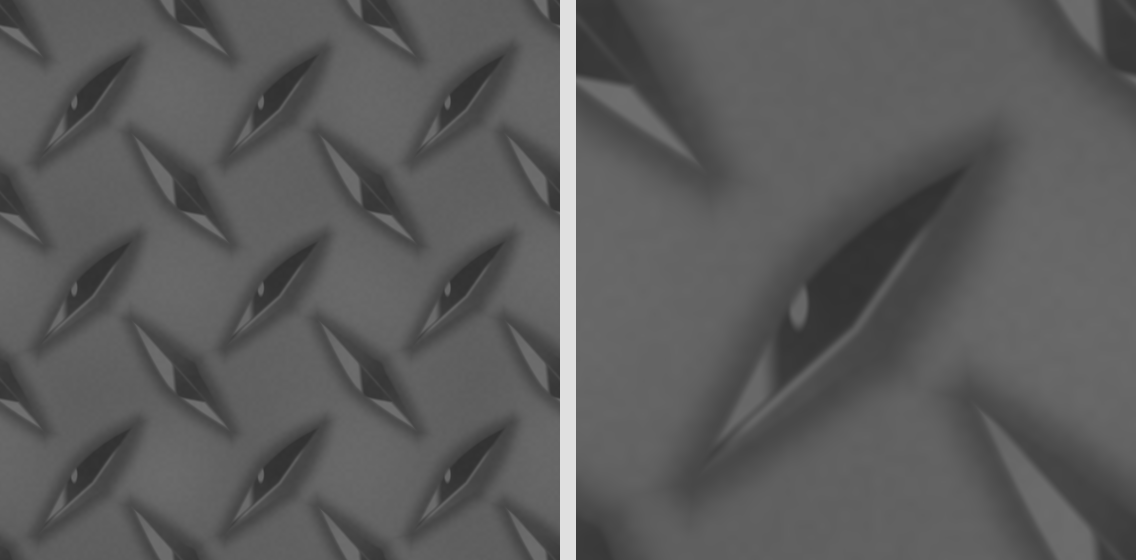
Left, the full canvas; right, a detail of the centre.
Write a three.js fragment shader that draws this texture.

```glsl
#define REPEATS 3.0
#define HALF_LENGTH 0.395
#define HALF_WIDTH 0.092
#define EDGE_BLUR 0.010
#define SHADOW_REACH 0.13
#define SHADOW_DEPTH 0.26
#define GROUND_TONE 0.375
#define DARK_TONE 0.20
#define FLANK_TONE 0.275
#define FACET_TONE 0.42
#define CLOUD_AMOUNT 0.025
#define GRAIN_AMOUNT 0.012

varying vec2 vUv;

float hash(vec2 p) {
  return fract(sin(dot(p, vec2(12.9898, 78.233))) * 43758.5453);
}

// Value noise that wraps after a whole number of cells
float wrapNoise(vec2 uv, float period) {
  vec2 p = uv * period;
  vec2 i = floor(p);
  vec2 f = fract(p);
  f = f * f * (3.0 - 2.0 * f);
  vec2 a = mod(i, period);
  vec2 b = mod(i + 1.0, period);
  return mix(mix(hash(a), hash(vec2(b.x, a.y)), f.x),
             mix(hash(vec2(a.x, b.y)), hash(b), f.x), f.y);
}

// 1 where x is below zero, with a soft edge
float below(float x, float blur) {
  return 1.0 - smoothstep(-blur, blur, x);
}

float bump(float x, float width) {
  return exp(-x * x / (width * width));
}

vec2 offsetFrom(vec2 cell, vec2 center) {
  return fract(cell - center + 0.5) - 0.5;
}

// x runs along the lug, y across it; both reach 1 at its rim
vec2 lugSpace(vec2 d) {
  vec2 axis = vec2(0.664, 0.747);
  return vec2(dot(d, axis) / HALF_LENGTH,
              dot(d, vec2(axis.y, -axis.x)) / HALF_WIDTH);
}

float lugDistance(vec2 q, float startPower, float endPower) {
  float s = abs(q.x);
  float width = 1.0 - pow(s, q.x < 0.0 ? startPower : endPower);
  width += 0.16 * bump(q.x, 0.10) * step(0.0, q.y);
  return max((abs(q.y) - width) * HALF_WIDTH, (s - 1.0) * HALF_LENGTH);
}

// Rising lug: mostly in shade, with a bright crest
float risingTone(vec2 q, vec2 d) {
  float crest = 0.36 - 0.5 * abs(q.x);
  float side = q.y - crest;
  float tone = mix(FLANK_TONE, DARK_TONE, below(side, 0.12));
  tone += 0.03 * below(q.x + 0.15, 0.3);
  float facet = below(q.x + 0.47 + 0.25 * q.y, 0.09) * below(side + 0.12, 0.1);
  tone = mix(tone, FACET_TONE - 0.01, facet);
  float reach = smoothstep(-0.85, -0.6, q.x) * below(q.x - 0.52, 0.14);
  tone += 0.12 * bump(side, 0.10) * reach;
  float glint = length((d - vec2(-0.076, 0.024)) / vec2(0.017, 0.042));
  return mix(tone, FACET_TONE - 0.02, below(glint - 1.0, 0.35));
}

// Falling lug: two lit facets below a dark fold
float fallingTone(vec2 q) {
  float tone = mix(FLANK_TONE, DARK_TONE + 0.02, bump(q.x - 0.2, 0.4));
  float upper = below(q.y - 0.08, 0.10) * below(q.x + 0.16 + 0.32 * q.y, 0.06);
  float lowerEdge = min(0.02, 3.3 * (q.x - 0.24) - 0.8);
  float lower = below(q.y - lowerEdge, 0.13);
  tone = mix(tone, FACET_TONE - 0.03 * smoothstep(-0.4, -1.0, q.x), upper);
  tone = mix(tone, FACET_TONE + 0.01, lower);
  return tone + 0.05 * bump(q.y - 0.12, 0.08) * bump(q.x - 0.1, 0.35);
}

float drawLug(float ground, float tone, float dist, float blur) {
  float rim = smoothstep(-0.016, 0.0, dist);
  return mix(ground, mix(tone, FLANK_TONE, 0.65 * rim), below(dist, blur));
}

float shadow(float dist) {
  float near = 1.0 - smoothstep(0.0, SHADOW_REACH, dist);
  return 1.0 - SHADOW_DEPTH * near * near;
}

void main() {
  vec2 cell = vUv * REPEATS;
  vec2 riseOffset = offsetFrom(cell, vec2(0.473, 0.434));
  vec2 fallOffset = offsetFrom(cell, vec2(0.969, 0.988)) * vec2(1.0, -1.0);
  vec2 rise = lugSpace(riseOffset);
  vec2 fall = lugSpace(fallOffset);
  float riseDist = lugDistance(rise, 1.2, 2.1);
  float fallDist = lugDistance(fall, 1.35, 1.45);

  // Softly lit ground
  vec2 glow = 0.5 + 0.5 * cos(6.28319 * (cell - vec2(0.92, 0.49)));
  float tone = GROUND_TONE + 0.03 * glow.x * glow.y;
  tone += CLOUD_AMOUNT * (wrapNoise(vUv, 7.0) - 0.4);
  tone *= shadow(riseDist) * shadow(fallDist);

  // Raised lugs
  float riseBlur = EDGE_BLUR * mix(0.8, 2.2, smoothstep(0.0, 1.0, rise.x));
  tone = drawLug(tone, risingTone(rise, riseOffset), riseDist, riseBlur);
  tone = drawLug(tone, fallingTone(fall), fallDist, EDGE_BLUR);

  // Fine grain
  tone += GRAIN_AMOUNT * (wrapNoise(vUv, 150.0) - 0.5);
  gl_FragColor = vec4(vec3(tone), 1.0);
}
```
